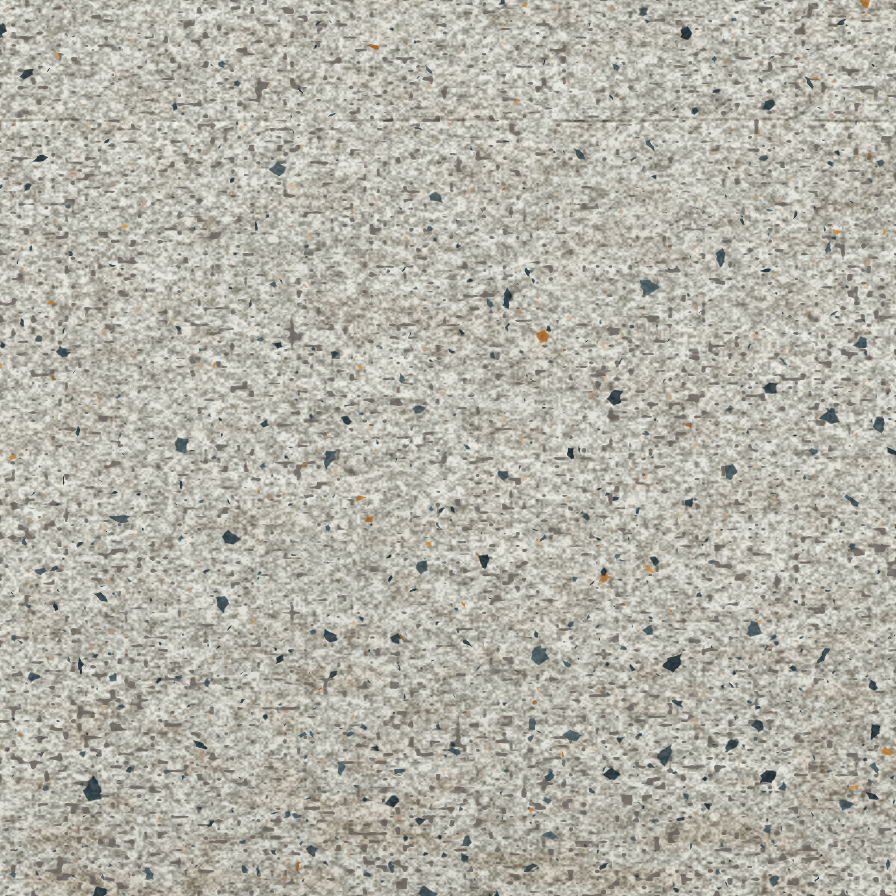
Write a WebGL 1 fragment shader that draws this texture.

```glsl
precision highp float;
// Weathered concrete: fine sandy grain with small dark pits, scattered with
// angular slate, ochre, tan and pale stone chips. Grain is layered value noise;
// chips are random convex polygons, one per occupied cell of a jittered grid.

uniform vec2 u_resolution;

const vec3 CEMENT = vec3(0.755, 0.753, 0.715);
const vec3 GRAIN_STEP = vec3(0.092, 0.096, 0.100);  // colour change per grain unit
const vec3 PIT = vec3(0.37, 0.35, 0.325);
const vec3 SLATE_DARK = vec3(0.13, 0.19, 0.215);
const vec3 SLATE_LIGHT = vec3(0.31, 0.38, 0.40);
const vec3 OCHRE_DARK = vec3(0.62, 0.36, 0.12);
const vec3 OCHRE_LIGHT = vec3(0.87, 0.64, 0.31);
const vec3 TAN_DARK = vec3(0.63, 0.54, 0.47);
const vec3 TAN_LIGHT = vec3(0.80, 0.73, 0.61);
const vec3 PALE_DARK = vec3(0.81, 0.80, 0.75);
const vec3 PALE_LIGHT = vec3(0.92, 0.91, 0.87);

const float GRAIN_CONTRAST = 1.0;
const float PIT_THRESHOLD = 0.75;
const float EDGE_SOFTNESS = 0.0006;
const float EDGE_ROUGHNESS = 0.0028;
const float SCRATCH_HEIGHT = 0.866;
const float TAU = 6.2831853;

float hash(vec2 p) {
  vec3 q = fract(vec3(p.xyx) * vec3(0.1031, 0.1030, 0.0973));
  q += dot(q, q.yzx + 33.33);
  return fract((q.x + q.y) * q.z);
}

float noise(vec2 p) {
  vec2 i = floor(p);
  vec2 f = fract(p);
  f = f * f * (3.0 - 2.0 * f);
  return mix(mix(hash(i), hash(i + vec2(1.0, 0.0)), f.x),
             mix(hash(i + vec2(0.0, 1.0)), hash(i + 1.0), f.x), f.y);
}

// Distance to an irregular five-sided stone of the given radius.
float stone(vec2 p, float radius, vec2 id) {
  float d = -radius;
  for (int k = 0; k < 5; k++) {
    float side = float(k);
    float angle = (side + 0.7 * hash(id + side * 7.3)) * TAU / 5.0;
    float reach = radius * (0.6 + 0.5 * hash(id + side * 3.7 + 51.0));
    d = max(d, dot(p, vec2(cos(angle), sin(angle))) - reach);
  }
  return d;
}

// Scattered stones: x is coverage, y is a random shade for the stone.
vec2 chips(vec2 p, float grid, float presence, vec2 radii, float seed) {
  vec2 home = floor(p * grid);
  float edge = EDGE_SOFTNESS + 0.5 / u_resolution.y;
  vec2 result = vec2(0.0);
  for (int j = -1; j <= 1; j++) {
    for (int i = -1; i <= 1; i++) {
      vec2 cell = home + vec2(float(i), float(j));
      vec2 id = cell + seed;
      if (hash(id) < presence) {
        vec2 center = (cell + vec2(hash(id + 11.0), hash(id + 23.0))) / grid;
        float size = hash(id + 37.0);
        float radius = mix(radii.x, radii.y, size * size);
        float aspect = mix(0.28, 0.9, hash(id + 41.0));
        float turn = TAU * hash(id + 59.0);
        float c = cos(turn);
        float s = sin(turn);
        vec2 q = mat2(c, -s, s, c) * (p - center);
        q.y /= aspect;
        float cover = 1.0 - smoothstep(-edge, edge, stone(q, radius, id + 71.0));
        if (cover > result.x) result = vec2(cover, hash(id + 83.0));
      }
    }
  }
  return result;
}

vec3 lay(vec3 under, vec2 chip, vec3 dark, vec3 light, float opacity, float mottle) {
  return mix(under, mix(dark, light, chip.y) + mottle, chip.x * opacity);
}

void main() {
  vec2 p = gl_FragCoord.xy / u_resolution.y;
  float wear = 1.0 - smoothstep(0.0, 0.4, p.y);
  float patches = noise(p * vec2(7.0, 13.0) + 5.0) - 0.5;
  float streaks = noise(p * vec2(5.0, 75.0) + 17.0) - 0.5;

  // Sandy grain, slightly drawn out along the horizontal.
  float coarse = noise(p * vec2(95.0, 150.0) + 31.0) - 0.5;
  float medium = noise(p * vec2(205.0, 290.0) + 67.0) - 0.5;
  float fine = noise(p * vec2(410.0, 470.0) + 93.0) - 0.5;
  float grain = 1.7 * coarse + 2.7 * medium + 2.3 * fine;
  grain = GRAIN_CONTRAST * (grain < 0.0 ? grain * 1.12 : min(grain, 1.5));
  grain += 0.35 * patches + 0.4 * streaks - 0.3 * wear;
  vec3 color = CEMENT + GRAIN_STEP * grain;

  // Warm staining, in broad patches and along the worn lower edge.
  float stain = smoothstep(0.45, 0.9, noise(p * vec2(22.0, 48.0) + 41.0));
  color -= vec3(0.025, 0.04, 0.052) * stain * (0.6 + 0.8 * wear);

  // Pale, tan and ochre stones, with edges broken up by the grain.
  vec2 rough = p + EDGE_ROUGHNESS * vec2(medium, coarse);
  float mottle = 0.07 * medium + 0.07 * fine;
  vec2 pale = chips(rough, 30.0, 0.2, vec2(0.002, 0.007), 101.0);
  color = lay(color, pale, PALE_DARK, PALE_LIGHT, 0.75, mottle);
  vec2 tan_chip = chips(rough, 45.0, 0.24, vec2(0.002, 0.005), 211.0);
  color = lay(color, tan_chip, TAN_DARK, TAN_LIGHT, 0.75, mottle);

  // Shadowed pits between the grains.
  float pit_noise = noise(p * vec2(135.0, 215.0) + 151.0) + 0.16 * fine;
  float pit_level = PIT_THRESHOLD - 0.06 * wear - 0.1 * patches;
  float pit = smoothstep(pit_level, pit_level + 0.19, pit_noise);
  color = mix(color, PIT, 0.8 * pit);

  // One broken horizontal groove with a lit lower lip.
  float offset = p.y - SCRATCH_HEIGHT - 0.003 * (noise(vec2(p.x * 14.0, 3.0)) - 0.5);
  float broken = smoothstep(0.2, 0.7, noise(vec2(p.x * 38.0, 9.0)));
  float groove = 1.0 - smoothstep(0.0004, 0.0026, abs(offset));
  float lip = 1.0 - smoothstep(0.0005, 0.004, abs(offset + 0.004));
  color += vec3(0.04) * lip - vec3(0.15, 0.16, 0.17) * groove * broken;

  // Ochre flecks, then slate in two sizes, crowding toward the bottom.
  vec2 ochre = chips(rough, 22.0, 0.1, vec2(0.0025, 0.007), 307.0);
  color = lay(color, ochre, OCHRE_DARK, OCHRE_LIGHT, 0.9, mottle);
  float crowd = mix(1.45, 0.65, smoothstep(0.0, 0.9, p.y));
  vec2 splinters = chips(rough, 42.0, 0.3 * crowd, vec2(0.0015, 0.004), 401.0);
  color = lay(color, splinters, SLATE_DARK, SLATE_LIGHT, 0.92, mottle);
  vec2 slate = chips(rough, 18.0, 0.45 * crowd, vec2(0.004, 0.0115), 503.0);
  color = lay(color, slate, SLATE_DARK, SLATE_LIGHT, 0.95, 1.3 * mottle);

  gl_FragColor = vec4(clamp(color, 0.0, 1.0), 1.0);
}
```
